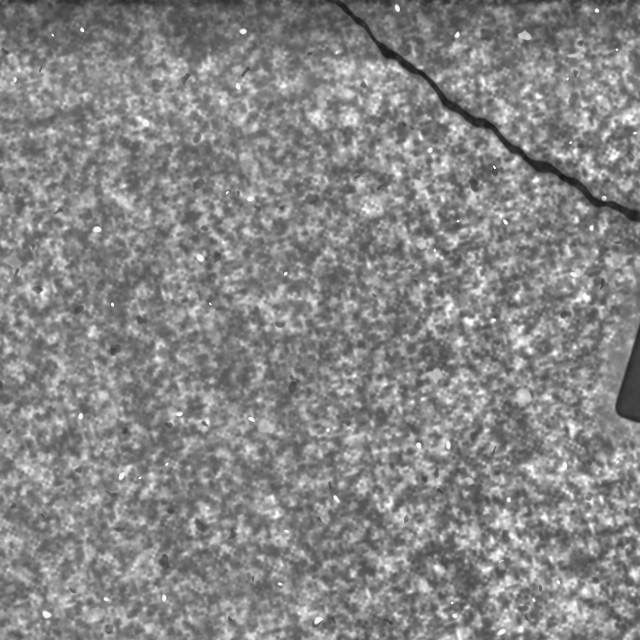
Give the GLSL for this texture, as a WebGL 2 fragment shader.

```glsl
#version 300 es
precision highp float;
// Grey weathered stone: layered value noise makes the fine grain, sparse
// cellular blobs add pits, pale grains and glints, and a sine-bent crack
// and a rounded slot cut into the upper right and the right edge.

uniform vec2 u_resolution;
out vec4 fragColor;

const float BASE_TONE = 0.535;
const float GRAIN_CONTRAST = 0.112;
const float GRAIN_SKEW = 0.016;      // lengthens the bright tail
const float GRAIN_SCALE = 92.0;      // grains across the canvas
const float PIT_TONE = 0.30;
const float PATCH_TONE = 0.40;
const float PALE_TONE = 0.84;
const float GLINT_TONE = 0.97;
const float CRACK_TONE = 0.17;
const float SLOT_TONE = 0.25;
const vec2 CRACK_START = vec2(0.52, 1.0);
const float CRACK_SLOPE = -0.72;
const float CRACK_WIDTH = 0.0055;
const vec2 SLOT_CENTER = vec2(1.05, 0.45);
const vec2 SLOT_HALF = vec2(0.06, 0.12);
const vec2 SLOT_UP = vec2(0.29, 0.957);
const float SLOT_RADIUS = 0.018;

vec3 hash3(vec2 p) {
  vec3 q = fract(vec3(p.xyx) * vec3(0.1031, 0.1030, 0.0973));
  q += dot(q, q.yxz + 33.33);
  return fract((q.xxy + q.yzz) * q.zyx);
}

float valueNoise(vec2 p) {
  vec2 i = floor(p), f = fract(p);
  f = f * f * (3.0 - 2.0 * f);
  float low = mix(hash3(i).x, hash3(i + vec2(1, 0)).x, f.x);
  float high = mix(hash3(i + vec2(0, 1)).x, hash3(i + vec2(1, 1)).x, f.x);
  return mix(low, high, f.y);
}

// Three turned octaves, scaled to about zero mean and unit deviation.
float grain(vec2 p) {
  mat2 turn = mat2(0.8, 0.6, -0.6, 0.8);
  vec2 q = p * GRAIN_SCALE;
  float n = 0.22 * valueNoise(q * 0.4 + 17.0);
  n += 0.45 * valueNoise(turn * q + 51.0);
  n += 0.33 * valueNoise(turn * turn * q * 2.03 + 93.0);
  return (n - 0.5) / 0.13;
}

// Soft scattered blobs: share of filled cells, radius range in canvas units.
float blobs(vec2 p, float cells, float share, vec2 radii, float seed) {
  vec2 q = p * cells, home = floor(q);
  float cover = 0.0;
  for (int y = -1; y <= 1; y++)
  for (int x = -1; x <= 1; x++) {
    vec2 cell = home + vec2(x, y);
    vec3 place = hash3(cell + seed), kind = hash3(cell + seed + 71.0);
    vec2 d = (q - cell - place.xy) / cells;
    float angle = 6.2832 * kind.y;
    d = mat2(cos(angle), sin(angle), -sin(angle), cos(angle)) * d;
    d.y *= 1.0 + 0.8 * kind.z;
    float r = mix(radii.x, radii.y, place.z * place.z);
    float shape = 1.0 - smoothstep(0.5 * r, 1.1 * r, length(d));
    cover = max(cover, shape * step(kind.x, share));
  }
  return cover;
}

float crackDistance(vec2 p) {
  float x = p.x - CRACK_START.x;
  float y = CRACK_START.y + CRACK_SLOPE * x - 0.028 * sin(6.54 * x);
  y += 0.005 * sin(x * 57.0) + 0.003 * sin(x * 131.0 + 1.0);
  y += 0.006 * (valueNoise(p * 70.0) - 0.5);
  return abs(p.y - y) * 0.81;
}

float slotDistance(vec2 p) {
  vec2 d = p - SLOT_CENTER;
  d = vec2(dot(d, vec2(SLOT_UP.y, -SLOT_UP.x)), dot(d, SLOT_UP));
  d = abs(d) - SLOT_HALF + SLOT_RADIUS;
  return length(max(d, 0.0)) + min(max(d.x, d.y), 0.0) - SLOT_RADIUS;
}

void main() {
  vec2 p = gl_FragCoord.xy / u_resolution;
  float soft = 1.2 / min(u_resolution.x, u_resolution.y);
  vec2 warp = vec2(valueNoise(p * 85.0), valueNoise(p * 85.0 + 40.0)) - 0.5;
  vec2 w = p + 0.013 * warp;

  // Broad lighting: shaded top edge, pale band under it, coarser right side.
  float top = smoothstep(0.89, 0.97, p.y);
  float band = exp(-pow((p.y - 0.87) / 0.05, 2.0));
  float right = smoothstep(0.35, 0.8, p.x);
  float slot = slotDistance(p);
  float worn = 1.0 - smoothstep(0.0, 0.06, slot);
  float light = BASE_TONE - 0.13 * top + 0.06 * band + 0.02 * right;
  light += 0.05 * (valueNoise(p * 7.0) - 0.5) + 0.03 * worn;
  light -= 0.12 * smoothstep(0.985, 1.0, p.y);

  // Grain
  float g = grain(p);
  float contrast = mix(0.9, 1.18, right) * (1.0 - 0.4 * top) * (1.0 - 0.6 * worn);
  float tone = light + contrast * (GRAIN_CONTRAST * g + GRAIN_SKEW * (g * g - 1.0));

  // Inclusions
  float fleck = 0.03 * g;
  tone = mix(tone, PATCH_TONE + fleck, 0.75 * blobs(w, 11.0, 0.13, vec2(0.010, 0.024), 5.0));
  tone = mix(tone, PIT_TONE + fleck, 0.8 * blobs(w, 25.0, 0.13, vec2(0.006, 0.013), 23.0));
  tone = mix(tone, PALE_TONE + fleck, mix(0.5, 0.9, right) * blobs(w, 13.0, 0.13, vec2(0.008, 0.022), 37.0));
  tone = mix(tone, GLINT_TONE, blobs(p + 0.3 * (w - p), 19.0, 0.11, vec2(0.003, 0.009), 59.0));

  // Crack with a ragged width and a soft shoulder, then the slot
  float crack = crackDistance(p);
  float width = CRACK_WIDTH * (0.5 + 1.0 * valueNoise(p * 38.0 + 9.0));
  tone = mix(tone, 0.36 + fleck, 0.6 * (1.0 - smoothstep(width, 2.6 * width, crack)));
  tone = mix(tone, CRACK_TONE + fleck, 1.0 - smoothstep(0.5 * width, width + soft, crack));
  float rim = 0.07 * smoothstep(-0.012, 0.0, slot);
  tone = mix(tone, SLOT_TONE - rim + 0.3 * fleck, 1.0 - smoothstep(-soft, 2.0 * soft, slot));

  fragColor = vec4(vec3(clamp(tone, 0.0, 1.0)), 1.0);
}
```
